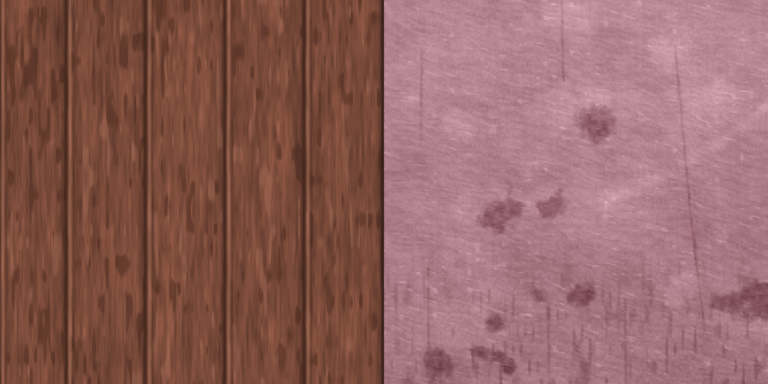
A Shadertoy shader for this texture:

```glsl
// Brown grooved wood planks on the left, worn pink plaster on the right.
#define PLANK_PITCH 0.2065
#define FIRST_GROOVE 0.172
#define GRAIN_FREQ vec2(150.0, 13.0)
#define GRAIN_CONTRAST 0.24
#define FLECK_AMOUNT 0.55
#define STAIN_AMOUNT 0.17
#define BLOOM_AMOUNT 0.065
#define SCRATCH_AMOUNT 0.085
#define WOOD vec3(0.485, 0.295, 0.230)
#define WOOD_DARK vec3(0.300, 0.170, 0.125)
#define WOOD_LIGHT vec3(0.680, 0.450, 0.360)
#define PLASTER vec3(0.690, 0.500, 0.550)

float hash(vec2 p) {
    return fract(sin(dot(p, vec2(127.1, 311.7))) * 43758.5453);
}

float noise(vec2 p) {
    vec2 i = floor(p), f = fract(p);
    f = f * f * (3.0 - 2.0 * f);
    return mix(mix(hash(i), hash(i + vec2(1, 0)), f.x),
               mix(hash(i + vec2(0, 1)), hash(i + vec2(1, 1)), f.x), f.y);
}

float fbm(vec2 p) {
    float sum = 0.0, amp = 0.533;
    for (int i = 0; i < 4; i++) {
        sum += amp * noise(p);
        p = mat2(1.6, 1.2, -1.2, 1.6) * p + 7.3;
        amp *= 0.5;
    }
    return sum;
}

// Soft vertical band of half width w
float band(float x, float w) {
    return exp(-x * x / (w * w));
}

// Distance to the segment a-b
float segment(vec2 p, vec2 a, vec2 b) {
    vec2 d = b - a;
    return length(p - a - d * clamp(dot(p - a, d) / dot(d, d), 0.0, 1.0));
}

// Ragged round blot: s holds centre and radius
float blot(vec2 p, vec3 s, float ragged) {
    float d = length((p - s.xy) * vec2(0.9, 1.1)) / s.z;
    return 1.0 - smoothstep(0.35, 1.25, d + (ragged - 0.5) * 2.4);
}

vec3 wood(vec2 p) {
    float plank = floor((p.x - FIRST_GROOVE) / PLANK_PITCH);
    vec2 q = p + vec2(0.004 * noise(p * vec2(9.0, 5.0)), plank * 3.7);

    // Fine fibres and broader streaks along the plank
    float fine = noise(q * GRAIN_FREQ) * 0.6 + noise(q * GRAIN_FREQ * vec2(1.7, 2.3) + 31.0) * 0.4;
    float streak = fbm(q * vec2(34.0, 4.0));
    vec3 col = WOOD * (1.0 + GRAIN_CONTRAST * ((fine - 0.5) * 1.5 + (streak - 0.5)));

    // Dark pores and pale worn flecks, gathered in patches
    float patches = fbm(q * vec2(9.0, 5.0) + 11.0);
    float pore = noise(q * vec2(85.0, 19.0) + 5.0) * 0.75 + fine * 0.25;
    col = mix(col, WOOD_DARK, FLECK_AMOUNT * smoothstep(0.62, 0.80, pore + (patches - 0.5) * 0.45));
    float fleck = noise(q * vec2(95.0, 15.0) + 57.0);
    col = mix(col, WOOD_LIGHT, 0.4 * smoothstep(0.74, 0.95, fleck + (0.5 - patches) * 0.3));

    // Grooves: shadow, lit bevel, thin trailing line
    float g = mod(p.x - FIRST_GROOVE + 0.5 * PLANK_PITCH, PLANK_PITCH) - 0.5 * PLANK_PITCH;
    g = p.x < 0.08 ? p.x + 0.003 : g;
    col *= 1.0 - 0.13 * band(g, 0.022);
    col = mix(col, WOOD_DARK * 0.85, 0.85 * band(g, 0.0055));
    col = mix(col, WOOD_LIGHT * (0.82 + 0.2 * fine), 0.75 * band(g - 0.0105, 0.0045));
    col = mix(col, WOOD_DARK, 0.4 * band(g - 0.0195, 0.003));
    return col * (1.0 - 0.3 * smoothstep(0.985, 1.0, p.x));
}

vec3 plaster(vec2 p) {
    float cloud = fbm(p * vec2(5.0, 7.0)), ragged = fbm(p * 24.0 + 3.0);
    float low = 1.0 - smoothstep(0.05, 0.55, p.y);
    float shade = (cloud - 0.5) * 0.12 + (ragged - 0.5) * 0.07 - 0.045 * low + 0.01;

    // Slanted brush fibres and speckle
    vec2 q = p + vec2(0.0, 0.22 * p.x + 0.035 * fbm(p * 9.0));
    float fibre = noise(q * vec2(32.0, 150.0));
    shade += (fibre - 0.5) * 0.06 + (noise(p * 190.0) - 0.5) * 0.05;
    shade += 0.07 * smoothstep(0.78, 0.97, noise(q * vec2(45.0, 120.0) + 40.0));
    shade -= low * 0.10 * smoothstep(0.55, 0.85, noise(p * vec2(95.0, 22.0)) * 0.6 + ragged * 0.4);

    // Dark stains
    vec3 stains[10] = vec3[10](
        vec3(1.54, 0.68, 0.045), vec3(1.32, 0.45, 0.050), vec3(1.44, 0.465, 0.036),
        vec3(1.405, 0.22, 0.030), vec3(1.515, 0.225, 0.032), vec3(1.28, 0.148, 0.032),
        vec3(1.29, 0.07, 0.042), vec3(1.965, 0.23, 0.060), vec3(1.885, 0.21, 0.032),
        vec3(1.14, 0.05, 0.036));
    float stain = 0.0;
    for (int i = 0; i < 10; i++) stain = max(stain, blot(p, stains[i], ragged));
    shade -= STAIN_AMOUNT * stain * (0.6 + 0.6 * noise(p * 75.0));

    // Pale blooms
    vec3 blooms[7] = vec3[7](
        vec3(1.485, 0.96, 0.055), vec3(1.74, 0.865, 0.045), vec3(1.46, 0.715, 0.065),
        vec3(1.21, 0.665, 0.050), vec3(1.86, 0.75, 0.055), vec3(1.55, 0.74, 0.045),
        vec3(1.77, 0.25, 0.045));
    float bloom = 0.0;
    for (int i = 0; i < 7; i++) bloom = max(bloom, blot(p, blooms[i], ragged));
    float sweep = p.x - 1.53;
    float arc = band(p.y - 0.465 - 0.28 * sweep - 0.60 * sweep * sweep, 0.018);
    bloom += 0.8 * arc * smoothstep(-0.02, 0.08, sweep) * (0.5 + ragged);
    shade += BLOOM_AMOUNT * bloom;

    // Thin upright scratches
    vec4 scratches[7] = vec4[7](
        vec4(1.758, 0.88, 1.797, 0.45), vec4(1.797, 0.45, 1.835, 0.14),
        vec4(1.098, 0.87, 1.096, 0.62), vec4(1.463, 1.0, 1.467, 0.79),
        vec4(1.427, 0.20, 1.430, 0.03), vec4(1.114, 0.30, 1.116, 0.08),
        vec4(1.628, 0.22, 1.630, 0.0));
    for (int i = 0; i < 7; i++) {
        float d = segment(p + 0.004 * (ragged - 0.5), scratches[i].xy, scratches[i].zw);
        shade -= SCRATCH_AMOUNT * band(d, 0.004) * (0.3 + noise(p * vec2(20.0, 45.0)));
    }
    vec3 col = PLASTER + shade * vec3(0.95, 1.0, 1.0);
    return col - low * vec3(0.01, 0.0, 0.012);
}

void mainImage(out vec4 fragColor, in vec2 fragCoord) {
    vec2 p = fragCoord / iResolution.xy * vec2(2.0, 1.0);
    float px = 1.0 / iResolution.y;
    float side = smoothstep(1.0 - px, 1.0 + px, p.x);
    fragColor = vec4(clamp(mix(wood(p), plaster(p), side), 0.0, 1.0), 1.0);
}
```
